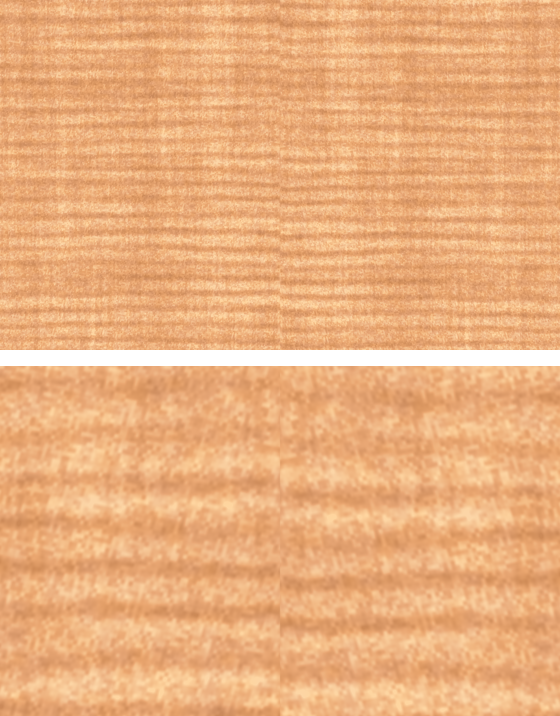
Top, the full canvas; bottom, a detail of the centre.
A Shadertoy shader for this texture:

```glsl
// Book-matched curly maple veneer: two mirrored leaves meet at a central seam.
// Layered sines space the nearly level cross ripples; stretched value noise
// varies them as thin streaks and adds upright fibres and crisp flecks.

const float TAU = 6.2831853;
const float RIPPLES = 23.0;         // cross ripples over the height
const float LEAF_SHIFT = 0.012;     // vertical slip between the leaves
const float RIPPLE_GAIN = 0.46;
const float STREAK_GAIN = 0.58;
const float CLOUD_GAIN = 0.15;
const float FIBRE_GAIN = 0.27;
const float SPECKLE_GAIN = 0.72;
const float WARMTH_GAIN = 0.04;
const float BASE_TONE = 0.475;

const vec3 SHADE = vec3(0.82, 0.56, 0.365);
const vec3 HONEY = vec3(0.916, 0.655, 0.452);
const vec3 GLEAM = vec3(0.98, 0.805, 0.605);

float hash(vec2 p) {
    vec3 q = fract(p.xyx * vec3(0.1031, 0.1030, 0.0973));
    q += dot(q, q.yzx + 33.33);
    return fract((q.x + q.y) * q.z);
}

// Smooth value noise, centred on zero
float noise(vec2 p) {
    vec2 cell = floor(p);
    vec2 f = fract(p);
    f = f * f * (3.0 - 2.0 * f);
    float low = mix(hash(cell), hash(cell + vec2(1, 0)), f.x);
    float high = mix(hash(cell + vec2(0, 1)), hash(cell + vec2(1, 1)), f.x);
    return mix(low, high, f.y) - 0.5;
}

// Slides each height sideways so that streak ends do not line up
vec2 stagger(vec2 p) {
    return vec2(p.x + 0.13 * sin(37.0 * p.y) + 0.09 * sin(83.0 * p.y), p.y);
}

// Cross ripples: narrow bright crests, each with a sharp shaded edge
float ripples(vec2 p) {
    float bend = 0.8 * sin(9.0 * p.y + 0.6 * p.x)
               + 0.6 * sin(23.0 * p.y - 1.2 * p.x + 1.3)
               + 0.3 * sin(7.0 * p.x + 5.0 * p.y)
               + 0.16 * sin(29.0 * p.x - 14.0 * p.y)
               + 0.10 * sin(67.0 * p.x + 40.0 * p.y)
               + 1.6 * noise(p * vec2(3.0, 12.0) + 40.0);
    float phase = TAU * RIPPLES * p.y + bend;
    float crest = 0.5 + 0.5 * sin(phase + 0.85 * cos(phase));
    float strength = 0.82 + 0.9 * noise(stagger(p) * vec2(3.0, 17.0) + 11.0);
    return (pow(crest, 1.8) - 0.4) * strength * mix(1.1, 0.8, p.x);
}

// Long thin streaks lying along the ripples
float streaks(vec2 p) {
    float sway = 0.003 * sin(17.0 * p.x + 6.0 * p.y)
               + 0.0015 * sin(61.0 * p.x + 30.0 * p.y);
    vec2 q = vec2(p.x, p.y + sway);
    return 0.5 * noise(q * vec2(2.6, 46.0) + 70.0)
         + 0.5 * noise(q * vec2(7.0, 92.0) + 23.0);
}

// Upright fibres, from broad growth bands to hairlines
float fibres(vec2 p) {
    float bands = 0.18 * sin(16.0 * p.x - 1.2) + 0.12 * sin(41.0 * p.x + 0.6);
    return bands + 0.65 * noise(p * vec2(60.0, 1.5) + 5.0)
         + 0.8 * noise(p * vec2(190.0, 9.0) + 90.0);
}

// Tiny flecks in two sizes, leaning slightly off the fibre
float speckle(vec2 p) {
    vec2 q = vec2(p.x + 0.3 * p.y, p.y - 0.2 * p.x);
    return 0.7 * noise(q * vec2(250.0, 225.0))
         + 0.34 * noise(q * vec2(100.0, 150.0) + 31.0);
}

// One leaf: p.x is the distance from the seam
vec3 veneer(vec2 p) {
    float tone = BASE_TONE
        + RIPPLE_GAIN * ripples(p)
        + STREAK_GAIN * streaks(p)
        + CLOUD_GAIN * noise(p * vec2(5.0, 3.5) + 17.0)
        + FIBRE_GAIN * fibres(p)
        + SPECKLE_GAIN * speckle(p);
    tone = clamp(tone, -0.1, 1.1);
    vec3 dark = mix(SHADE, HONEY, tone * 2.0);
    vec3 light = mix(HONEY, GLEAM, tone * 2.0 - 1.0);
    float warmth = WARMTH_GAIN * noise(p * vec2(60.0, 80.0) + 53.0);
    return (tone < 0.5 ? dark : light) + warmth * vec3(0.3, -0.1, -1.0);
}

void mainImage(out vec4 fragColor, in vec2 fragCoord) {
    vec2 p = (fragCoord - vec2(0.5 * iResolution.x, 0.0)) / iResolution.y;
    float pixel = 1.0 / iResolution.y;

    // Mirror the leaf and join both sides softly at the seam
    vec2 leaf = vec2(abs(p.x), p.y);
    vec3 left = veneer(leaf);
    vec3 right = veneer(leaf + vec2(0.0, LEAF_SHIFT));
    vec3 wood = mix(left, right, smoothstep(-pixel, pixel, p.x));

    fragColor = vec4(clamp(wood, 0.0, 1.0), 1.0);
}
```
